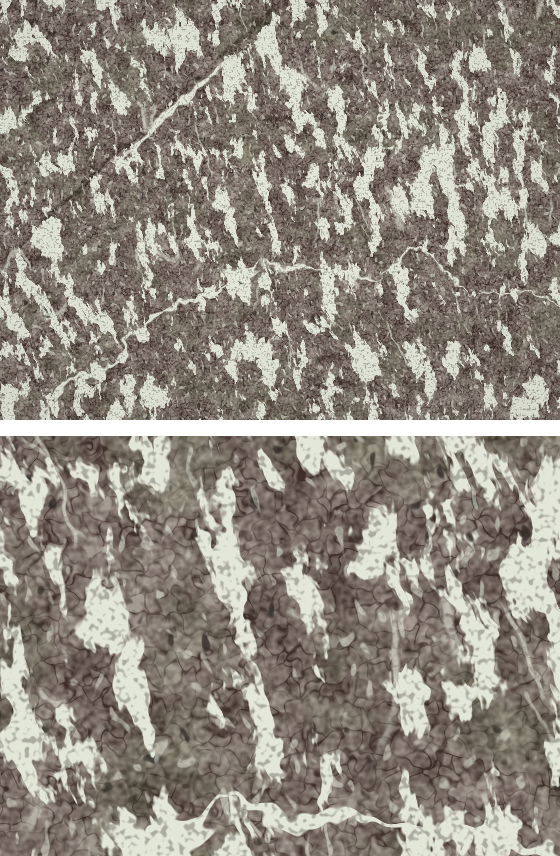
Top: the whole. Bottom: its middle third, enlarged.
Give the GLSL for this texture, as a Shadertoy shader.

```glsl
const vec3 BROWN_DARK = vec3(0.285, 0.225, 0.205);
const vec3 BROWN_LIGHT = vec3(0.575, 0.535, 0.505);
const vec3 OLIVE_DARK = vec3(0.28, 0.25, 0.205);
const vec3 OLIVE_LIGHT = vec3(0.555, 0.535, 0.475);
const vec3 SPECK = vec3(0.17, 0.15, 0.14);
const vec3 QUARTZ = vec3(0.875, 0.89, 0.835);
const vec3 QUARTZ_DULL = vec3(0.66, 0.66, 0.62);

const float GRAIN_FREQ = 70.0;
const vec2 PATCH_FREQ = vec2(23.0, 10.5);
const float PATCH_LEAN = 0.17;
const float PATCH_LEVEL = 0.225;
const float PATCH_EDGE = 0.065;
const float FLECK_SHARE = 0.55;
const float VEIN_WIDTH = 0.0042;
const vec2 SCAR_START = vec2(0.05, 0.41);
const vec2 SCAR_END = vec2(0.68, 1.0);

// Control points of the long winding vein
const int VEIN_POINTS = 13;
const vec2 VEIN[VEIN_POINTS] = vec2[VEIN_POINTS](
    vec2(0.08, -0.02), vec2(0.15, 0.09), vec2(0.27, 0.12), vec2(0.31, 0.20),
    vec2(0.39, 0.26), vec2(0.50, 0.30), vec2(0.62, 0.37), vec2(0.73, 0.36),
    vec2(0.89, 0.34), vec2(1.00, 0.41), vec2(1.12, 0.30), vec2(1.24, 0.31),
    vec2(1.36, 0.27));

vec2 hash2(vec2 cell) {
    vec3 q = fract(cell.xyx * vec3(0.1031, 0.1030, 0.0973));
    q += dot(q, q.yzx + 33.33);
    return fract((q.xx + q.yz) * q.zy);
}

float cornerGradient(vec2 cell, vec2 offset) {
    float angle = 6.2832 * hash2(cell).x;
    return dot(vec2(cos(angle), sin(angle)), offset);
}

float gradientNoise(vec2 p) {
    vec2 i = floor(p), f = p - i;
    vec2 u = f * f * f * (f * (f * 6.0 - 15.0) + 10.0);
    vec2 e = vec2(1.0, 0.0);
    return mix(mix(cornerGradient(i, f), cornerGradient(i + e, f - e), u.x),
               mix(cornerGradient(i + e.yx, f - e.yx), cornerGradient(i + 1.0, f - 1.0), u.x), u.y);
}

float fbm(vec2 p) {
    float sum = 0.0, amplitude = 1.0;
    for (int k = 0; k < 5; k++) {
        sum += amplitude * gradientNoise(p);
        p = p * 1.93 + vec2(17.3, 9.1);
        amplitude *= 0.62;
    }
    return sum;
}

// x: gap to the nearest grain boundary, y: random tone of the grain
vec2 grains(vec2 p) {
    vec2 base = floor(p);
    float nearest = 9.0, second = 9.0, tone = 0.0;
    for (int y = -1; y <= 1; y++)
    for (int x = -1; x <= 1; x++) {
        vec2 cell = base + vec2(x, y);
        vec2 jitter = hash2(cell);
        float d = length(cell + jitter - p);
        if (d < nearest) { second = nearest; nearest = d; tone = hash2(cell + 71.0).y; }
        else second = min(second, d);
    }
    return vec2(second - nearest, tone);
}

float segmentDistance(vec2 p, vec2 a, vec2 b) {
    vec2 pa = p - a, ba = b - a;
    return length(pa - ba * clamp(dot(pa, ba) / dot(ba, ba), 0.0, 1.0));
}

float veinDistance(vec2 p) {
    float d = 9.0;
    for (int k = 0; k < VEIN_POINTS - 1; k++) d = min(d, segmentDistance(p, VEIN[k], VEIN[k + 1]));
    return d;
}

vec3 groundColor(vec2 p, float scarLine) {
    float olive = smoothstep(-0.15, 0.55, fbm(p * 8.0 + 40.0));
    vec2 wobble = vec2(gradientNoise(p * 90.0), gradientNoise(p * 90.0 + 50.0));
    vec2 grain = grains(p * GRAIN_FREQ + 0.8 * wobble);
    float border = 1.0 - smoothstep(0.0, 0.25, grain.x);
    border *= clamp(0.9 + 1.5 * gradientNoise(p * 48.0 + 33.0), 0.2, 1.3);
    float tone = 0.69 - mix(0.50, 0.28, olive) * border + 0.32 * (grain.y - 0.5);
    tone += 0.55 * gradientNoise(p * 150.0) + 0.4 * gradientNoise(p * 235.0);
    tone += 0.55 * gradientNoise(p * 30.0) + 0.2 * gradientNoise(p * 8.0);
    tone = clamp(tone - 0.35 * scarLine, -0.15, 1.2);
    vec3 color = mix(mix(BROWN_DARK, BROWN_LIGHT, tone), mix(OLIVE_DARK, OLIVE_LIGHT, tone), olive);
    float speck = smoothstep(0.40, 0.50, gradientNoise(p * vec2(75.0, 45.0) + 11.0));
    return mix(color, SPECK, 0.7 * speck);
}

void mainImage(out vec4 fragColor, in vec2 fragCoord) {
    vec2 p = fragCoord / iResolution.y;
    float pixel = 1.0 / iResolution.y;
    vec2 jag = 0.025 * vec2(gradientNoise(p * 17.0), gradientNoise(p * 17.0 + 30.0))
             + 0.012 * vec2(gradientNoise(p * 55.0), gradientNoise(p * 55.0 + 60.0));

    // Diagonal scar with a pale wedge on its lower side
    vec2 along = normalize(SCAR_END - SCAR_START);
    vec2 fromScar = p + 0.5 * jag - SCAR_START;
    float below = dot(fromScar, vec2(along.y, -along.x));
    float wedge = smoothstep(0.0, 0.02, below) * (1.0 - smoothstep(0.05, 0.17, below)) * smoothstep(0.68, 0.95, p.y);
    float above = smoothstep(-0.06, -0.02, below) * (1.0 - smoothstep(-0.01, 0.005, below));
    float reach = dot(fromScar, along);
    float streakWidth = 0.008 * smoothstep(0.26, 0.46, reach) * (1.0 - smoothstep(0.56, 0.70, reach));
    streakWidth *= 1.0 + 1.2 * gradientNoise(p * 30.0);
    float streak = 1.0 - smoothstep(-pixel, pixel, abs(below - 0.008) - streakWidth);
    streak *= smoothstep(0.0, 0.003, streakWidth);
    float scarLine = 1.0 - smoothstep(0.002, 0.007, abs(below + 0.008));

    // Upright, leaning pale patches gathered in loose clumps
    vec2 leaning = vec2(p.x + PATCH_LEAN * p.y, p.y) + 0.4 * jag;
    leaning.x += 0.03 * gradientNoise(p * 5.0 + 5.0);
    float field = fbm(leaning * PATCH_FREQ) + 0.42 * gradientNoise(p * vec2(5.0, 2.5) + 8.0);
    field += 0.34 * wedge - 0.2 * above + 0.12 * gradientNoise(p * 110.0 + 15.0);
    float pale = smoothstep(-PATCH_EDGE, PATCH_EDGE, field - PATCH_LEVEL);
    float fleck = FLECK_SHARE * smoothstep(0.28, 0.42, gradientNoise(leaning * vec2(100.0, 60.0) + 44.0));

    // Winding vein and broken hairline cracks
    float width = VEIN_WIDTH * mix(1.1, 0.55, smoothstep(0.55, 1.1, p.x)) * (1.0 + 1.5 * gradientNoise(p * 22.0 + 3.0));
    float vein = 1.0 - smoothstep(-pixel, pixel, veinDistance(p + jag) - width);
    float crack = 1.0 - smoothstep(0.008, 0.03, abs(gradientNoise(leaning * vec2(9.0, 2.5) + 90.0)));
    crack *= 0.65 * smoothstep(0.12, 0.25, gradientNoise(p * 9.0 + 20.0));
    pale = max(max(max(pale, fleck), streak), max(vein, crack));

    // Speckled quartz over the grainy ground
    float dull = smoothstep(0.02, 0.5, gradientNoise(p * 220.0 + 7.0) + 0.6 * gradientNoise(p * 95.0));
    vec3 quartz = mix(QUARTZ, QUARTZ_DULL, dull);
    vec3 color = mix(groundColor(p, scarLine), quartz, pale);
    vec2 centered = fragCoord / iResolution.xy - 0.5;
    color *= 1.02 - 0.12 * dot(centered, centered);
    fragColor = vec4(color, 1.0);
}
```
